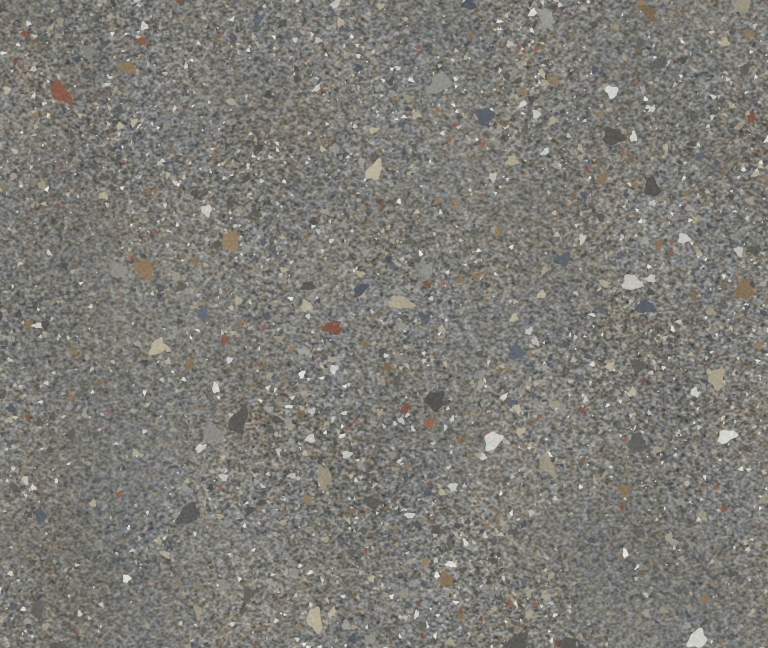
Reproduce this texture procedurally as a Shadertoy shader.

```glsl
// Weathered asphalt: a fine grey matrix of layered gradient noise,
// strewn with three sizes of angular mineral chips placed on jittered cells.
// Broad noise patches vary the tone and how many chips lie exposed.

#define BASE_COLOR   vec3(0.482, 0.480, 0.458)
#define FINE_GRAIN   0.17
#define MID_GRAIN    0.16
#define COARSE_GRAIN 0.08
#define PATCH_TONE   0.055
#define TINT_AMOUNT  0.045
#define STRETCH      vec2(0.85, 1.1)
#define EDGE_SOFT    0.0012
#define CHIP_SCALE   112.0
#define CHIP_DENSITY 0.46

// Integer hash: three values in 0..1 per cell and seed
vec3 hash3(vec2 cell, int seed) {
    uvec3 v = uvec3(ivec3(ivec2(cell), seed));
    v = v * 1664525u + 1013904223u;
    v.x += v.y * v.z; v.y += v.z * v.x; v.z += v.x * v.y;
    v ^= v >> 16u;
    v.x += v.y * v.z; v.y += v.z * v.x; v.z += v.x * v.y;
    return vec3(v >> 8u) / 16777216.0;
}

mat2 rotation(float angle) {
    float c = cos(angle), s = sin(angle);
    return mat2(c, s, -s, c);
}

float cornerSlope(vec2 cell, vec2 offset, int seed) {
    float angle = 6.2832 * hash3(cell, seed).x;
    return dot(vec2(cos(angle), sin(angle)), offset);
}

float gradientNoise(vec2 p, int seed) {
    vec2 i = floor(p), f = p - i;
    vec2 u = f * f * f * (f * (f * 6.0 - 15.0) + 10.0);
    vec2 e = vec2(1.0, 0.0);
    float low  = mix(cornerSlope(i, f, seed), cornerSlope(i + e, f - e, seed), u.x);
    float high = mix(cornerSlope(i + e.yx, f - e.yx, seed),
                     cornerSlope(i + 1.0, f - 1.0, seed), u.x);
    return mix(low, high, u.y);
}

// Mineral colours: mostly grey, cream and dark, with rare white and rust
vec3 mineralColor(float pick, float shade) {
    vec3 c = vec3(0.35, 0.35, 0.335);
    c = mix(c, vec3(0.34, 0.37, 0.41), step(0.27, pick));
    c = mix(c, vec3(0.53, 0.45, 0.34), step(0.38, pick));
    c = mix(c, vec3(0.58, 0.58, 0.56), step(0.49, pick));
    c = mix(c, vec3(0.69, 0.66, 0.57), step(0.65, pick));
    c = mix(c, vec3(0.84, 0.84, 0.82), step(0.83, pick));
    c = mix(c, vec3(0.54, 0.35, 0.28), step(0.97, pick));
    return c * (0.88 + 0.24 * shade);
}

// Lays one size of chips over the ground
vec3 scatterChips(vec3 ground, vec2 p, float scale, float density, int seed) {
    vec2 g = p * scale, home = floor(g);
    float soft = scale * max(EDGE_SOFT, 0.7 / iResolution.y);
    for (int y = -1; y <= 1; y++)
    for (int x = -1; x <= 1; x++) {
        vec2 cell = home + vec2(x, y);
        vec3 place = hash3(cell, seed);
        if (place.z > density) continue;
        vec3 form = hash3(cell, seed + 1);
        vec3 look = hash3(cell, seed + 2);
        vec2 q = rotation(3.1416 * form.x) * (g - cell - place.xy);
        q *= vec2(1.0 - 0.3 * form.y, 1.0 + 0.4 * form.y);
        float around = atan(q.y, q.x);
        float wobble = 1.0 + 0.16 * sin(3.0 * around + 6.3 * look.z)
                           + 0.09 * sin(5.0 * around + 6.3 * form.z);
        float radius = mix(0.13, 0.42, form.z * form.z);
        float cover = 1.0 - smoothstep(-soft, soft, length(q) * wobble - radius);
        ground = mix(ground, mineralColor(look.x, look.y), 0.88 * cover);
    }
    return ground;
}

void mainImage(out vec4 fragColor, in vec2 fragCoord) {
    vec2 p = fragCoord / iResolution.y;
    vec2 grain = rotation(0.35) * p * STRETCH.yx;
    grain = p * STRETCH + 0.15 * grain;

    // Broad worn and exposed patches
    float patches = gradientNoise(p * 3.3 + 7.0, 1)
                  + 0.6 * gradientNoise(p * 9.0 + 3.0, 2);
    float exposure = clamp(1.0 + 1.3 * patches, 0.4, 1.6);

    // Grey matrix with faint warm and cool tints
    float tone = FINE_GRAIN * gradientNoise(rotation(0.6) * grain * 185.0, 3)
               + MID_GRAIN * gradientNoise(rotation(-0.4) * grain * 105.0, 4)
               + COARSE_GRAIN * gradientNoise(rotation(1.1) * grain * 48.0, 5);
    float tint = gradientNoise(rotation(0.9) * p * 62.0, 6)
               + 0.6 * gradientNoise(p * 7.0, 7);
    vec3 color = BASE_COLOR + tone * (0.75 + 0.35 * exposure);
    color += PATCH_TONE * gradientNoise(p * 4.5 + 11.0, 8);
    color += TINT_AMOUNT * tint * vec3(0.6, 0.1, -0.7);

    // Chips from fine grit to scattered pebbles
    color = scatterChips(color, p, CHIP_SCALE, CHIP_DENSITY * exposure, 20);
    color = scatterChips(color, p + 0.37, CHIP_SCALE * 0.55, CHIP_DENSITY * 0.48 * exposure, 30);
    color = scatterChips(color, p + 0.71, CHIP_SCALE * 0.23, CHIP_DENSITY * 0.36, 40);

    // Fine surface roughness over everything
    color += 0.05 * gradientNoise(rotation(0.2) * p * 210.0, 9);
    fragColor = vec4(clamp(color, 0.0, 1.0), 1.0);
}
```
